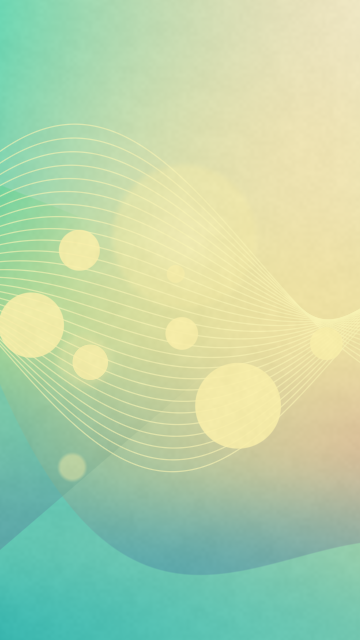
Write a Shadertoy shader that draws this background.

```glsl
// Soft teal-to-cream backdrop with overlapping waves, a woven ribbon of fine
// lines and pale bokeh discs. Colour rows are blended into a smooth mesh, and
// the ribbon is a family of curves interpolated between two cosines.
// Lengths are in canvas heights, origin at the lower left.
#define LINE_COUNT 27
#define LINE_HALF_WIDTH 0.0010
#define LINE_ALPHA 0.62
#define LINE_COLOR vec3(0.97, 0.95, 0.70)
#define DISC_COLOR vec3(0.97, 0.93, 0.66)
#define GLOW_CENTER vec2(0.288, 0.630)
#define GRAIN 0.014

float hash(vec2 p) {
    return fract(sin(dot(p, vec2(127.1, 311.7))) * 43758.5);
}

float valueNoise(vec2 p) {
    vec2 i = floor(p), f = fract(p);
    f = f * f * (3.0 - 2.0 * f);
    return mix(mix(hash(i), hash(i + vec2(1, 0)), f.x),
               mix(hash(i + vec2(0, 1)), hash(i + vec2(1, 1)), f.x), f.y);
}

// Quadratic blend through left, middle and right colours
vec3 row(float x, vec3 left, vec3 middle, vec3 right) {
    return left * (1.0 - x) * (1.0 - 2.0 * x) + middle * 4.0 * x * (1.0 - x)
         + right * x * (2.0 * x - 1.0);
}

// Backdrop above the lower wave, built from five horizontal rows
vec3 skyColor(float x, float y) {
    vec3 top   = row(x, vec3(0.42, 0.84, 0.70), vec3(0.78, 0.86, 0.70), vec3(0.93, 0.90, 0.76));
    vec3 upper = row(x, vec3(0.50, 0.83, 0.69), vec3(0.84, 0.87, 0.69), vec3(0.93, 0.89, 0.70));
    vec3 mid   = row(x, vec3(0.65, 0.84, 0.60), vec3(0.87, 0.87, 0.62), vec3(0.93, 0.88, 0.64));
    vec3 lower = row(x, vec3(0.44, 0.72, 0.63), vec3(0.74, 0.79, 0.61), vec3(0.85, 0.75, 0.60));
    vec3 deep  = row(x, vec3(0.33, 0.66, 0.66), vec3(0.36, 0.66, 0.67), vec3(0.50, 0.67, 0.64));
    vec3 c = mix(deep, lower, smoothstep(0.09, 0.32, y));
    c = mix(c, mid, smoothstep(0.28, 0.50, y));
    c = mix(c, upper, smoothstep(0.50, 0.74, y));
    return mix(c, top, smoothstep(0.72, 1.0, y));
}

// Bright area beneath the lower wave
vec3 waterColor(float x, float y) {
    vec3 bottom = row(x, vec3(0.23, 0.72, 0.69), vec3(0.34, 0.76, 0.70), vec3(0.45, 0.78, 0.69));
    vec3 crest  = row(x, vec3(0.38, 0.78, 0.70), vec3(0.46, 0.78, 0.69), vec3(0.60, 0.81, 0.67));
    return mix(bottom, crest, smoothstep(0.0, 0.17, y));
}

// Ribbon line t: 0 is the upper rim, 1 the lower; a bow term bunches the ends
float ribbon(float x, float t) {
    float rimA = 0.598 + 0.208 * cos(5.565 * (x - 0.117));
    float rimB = 0.458 - 0.195 * cos(5.863 * (x - 0.2695));
    return mix(rimA, rimB, t) + (0.7 * x - 0.18) * t * (1.0 - t);
}

// Filled disc with an edge of the given softness
float disc(vec2 p, vec2 center, float radius, float softness) {
    float s = max(softness, 0.8 / iResolution.y);
    return 1.0 - smoothstep(-s, s, length(p - center) - radius);
}

void mainImage(out vec4 fragColor, in vec2 fragCoord) {
    float pixel = 1.0 / iResolution.y;
    vec2 p = fragCoord * pixel;
    float u = fragCoord.x / iResolution.x;
    vec3 color = skyColor(u, p.y);

    // Green fold at the upper left
    float fold = 0.711 - 0.40 * p.x - p.y;
    float foldMask = smoothstep(-pixel, pixel, fold) * exp(-9.0 * max(fold, 0.0));
    color -= vec3(0.08, 0.01, 0.07) * foldMask * (1.0 - smoothstep(0.02, 0.18, p.x));

    // Diagonal sheet, shaded along its upper side
    float diagonal = p.y - 0.1406 - 0.86 * p.x;
    float aboveDiagonal = smoothstep(-pixel, pixel, diagonal);
    float sheet = aboveDiagonal * exp(-9.0 * max(diagonal, 0.0));
    color -= vec3(0.045, 0.035, 0.025) * sheet * (1.0 - smoothstep(0.15, 0.39, p.x));

    // Lower wave, with a dimmer wedge where the sheet overlaps it
    float d = p.x - 0.3125;
    float wave = 0.1016 + d * d * (1.8 - 4.0 * d) - p.y;
    float slope = 3.6 * d - 12.0 * d * d;
    float waveMask = smoothstep(-pixel, pixel, wave / sqrt(1.0 + slope * slope));
    vec3 wedge = mix(vec3(0.36, 0.66, 0.66), vec3(0.47, 0.78, 0.66), smoothstep(0.14, 0.38, p.y));
    color = mix(color, mix(waterColor(u, p.y), wedge, aboveDiagonal), waveMask);

    // Large hazy glow with a bright heart
    float glowDistance = length(p - GLOW_CENTER);
    color = mix(color, DISC_COLOR, 0.38 * disc(p, GLOW_CENTER, 0.112, 0.008));
    color = mix(color, vec3(0.96, 0.94, 0.76), 0.55 * exp(-pow(glowDistance / 0.060, 2.0)));
    color = mix(color, vec3(0.93, 0.89, 0.60), 0.20 * exp(-pow(glowDistance / 0.20, 2.0)));

    // Ribbon of fine lines
    float lines = 0.0;
    for (int i = 0; i < LINE_COUNT; i++) {
        float t = float(i) / float(LINE_COUNT - 1);
        float y = ribbon(p.x, t);
        float dy = (ribbon(p.x + 0.001, t) - y) / 0.001;
        float dist = abs(p.y - y) / sqrt(1.0 + dy * dy);
        float coverage = clamp((LINE_HALF_WIDTH - dist) / pixel + 0.5, 0.0, 1.0);
        lines = 1.0 - (1.0 - lines) * (1.0 - LINE_ALPHA * coverage);
    }
    color = mix(color, LINE_COLOR, lines);

    // Bokeh: crisp discs, then blurred ones
    float crisp = disc(p, vec2(0.124, 0.609), 0.032, 0.0);
    crisp = max(crisp, disc(p, vec2(0.049, 0.492), 0.051, 0.0));
    crisp = max(crisp, disc(p, vec2(0.284, 0.479), 0.0255, 0.0));
    crisp = max(crisp, disc(p, vec2(0.141, 0.434), 0.028, 0.0));
    crisp = max(crisp, disc(p, vec2(0.372, 0.366), 0.067, 0.0));
    crisp = max(crisp, disc(p, vec2(0.510, 0.463), 0.0255, 0.0));
    float blurred = 0.30 * disc(p, vec2(0.131, 0.436), 0.041, 0.010);
    blurred += 0.45 * disc(p, vec2(0.113, 0.270), 0.021, 0.004);
    blurred += 0.65 * disc(p, vec2(0.2745, 0.572), 0.014, 0.001);
    color = mix(color, DISC_COLOR, max(0.88 * crisp, blurred));

    color += GRAIN * (valueNoise(p * 45.0) + valueNoise(p * 170.0) - 1.0);
    fragColor = vec4(color, 1.0);
}
```
